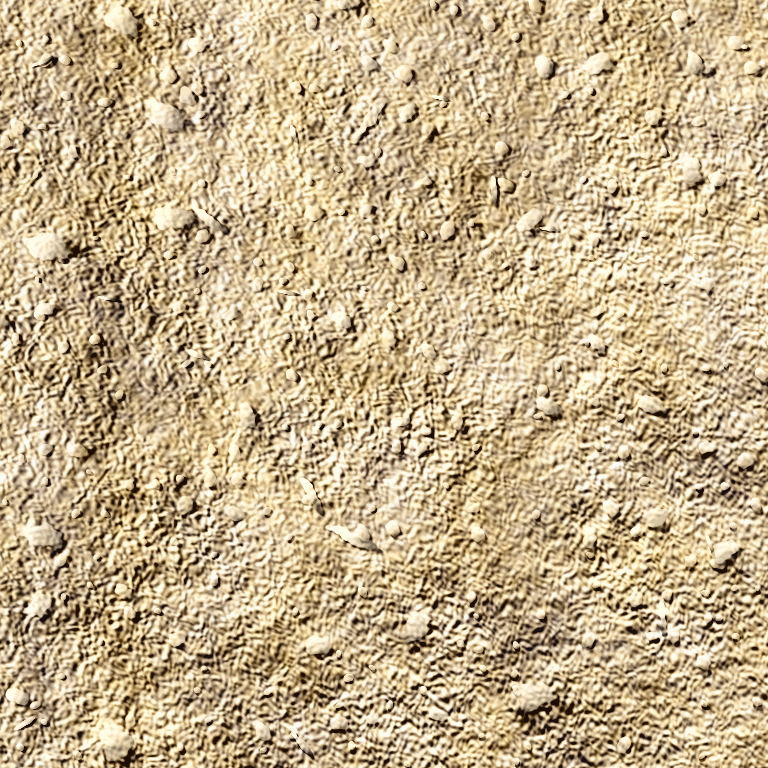
Reproduce this texture procedurally as a WebGL 1 fragment shader.

```glsl
precision highp float;

uniform vec2 u_resolution;

vec2 hash2(vec2 cell) {
  vec2 k = vec2(dot(cell, vec2(127.1, 311.7)), dot(cell, vec2(269.5, 183.3)));
  return fract(sin(k) * 43758.547);
}

vec2 gradientAt(vec2 cell) {
  float angle = 6.2832 * hash2(cell).x;
  return vec2(cos(angle), sin(angle));
}

float gradientNoise(vec2 p) {
  vec2 i = floor(p), f = fract(p);
  vec2 u = f * f * f * (f * (f * 6.0 - 15.0) + 10.0);
  vec2 e = vec2(1.0, 0.0);
  float bottom = mix(dot(gradientAt(i), f), dot(gradientAt(i + e.xy), f - e.xy), u.x);
  float top = mix(dot(gradientAt(i + e.yx), f - e.yx), dot(gradientAt(i + e.xx), f - e.xx), u.x);
  return mix(bottom, top, u.y);
}

mat2 rotation(float angle) {
  float c = cos(angle), s = sin(angle);
  return mat2(c, s, -s, c);
}

// Loose soil: clods and three finer octaves of grains, each turned
float soilHeight(vec2 p) {
  return 1.10 * gradientNoise(rotation(0.9) * p * 23.0 + 5.0)
       + 0.70 * gradientNoise(rotation(0.5) * p * 47.0)
       + 0.70 * gradientNoise(rotation(1.2) * p * 92.0 + 17.0)
       + 0.95 * gradientNoise(rotation(2.1) * p * 165.0 + 41.0);
}

// Lays lit lumps with shadows over the ground; x is tone, y is coverage
vec2 scatter(vec2 ground, vec2 p, vec2 light, float cells, float density, vec2 size, float seed) {
  float wobble = 0.5 * gradientNoise(p * 50.0 + seed) + 0.4 * gradientNoise(p * 110.0 + seed);
  float grain = ground.x;
  for (int y = -1; y <= 1; y++) {
    for (int x = -1; x <= 1; x++) {
      vec2 cell = floor(p * cells) + vec2(float(x), float(y));
      vec2 place = hash2(cell + seed);
      vec2 kind = hash2(cell + seed + 57.0);
      if (kind.x > density) continue;
      vec2 radii = size * (0.5 + 0.9 * kind.y * kind.y);
      mat2 turn = rotation(6.2832 * fract(kind.y * 17.0 + place.x));
      vec2 d = p - (cell + 0.15 + 0.7 * place) / cells;
      float body = length(turn * d / radii) + wobble;
      float shadow = length(turn * (d + light * (0.5 * radii.y + 0.002)) / radii) + wobble;
      ground.x -= 2.3 * (1.0 - smoothstep(0.7, 1.2, shadow));
      float slope = dot(d, light) / (0.7 * radii.y + 0.3 * radii.x);
      float lit = 0.9 + 1.5 * slope + 0.45 * grain;
      float cover = 1.0 - smoothstep(0.8, 1.1, body);
      ground = mix(ground, vec2(clamp(lit, -2.2, 2.2), 1.0), cover);
    }
  }
  return ground;
}

// Shadow brown to sunlit cream
vec3 soilColour(float tone) {
  vec3 c = mix(vec3(0.11, 0.05, 0.0), vec3(0.33, 0.24, 0.13), smoothstep(-2.4, -1.6, tone));
  c = mix(c, vec3(0.53, 0.43, 0.30), smoothstep(-1.6, -1.0, tone));
  c = mix(c, vec3(0.70, 0.60, 0.44), smoothstep(-1.0, -0.4, tone));
  c = mix(c, vec3(0.86, 0.76, 0.59), smoothstep(-0.4, 0.28, tone));
  c = mix(c, vec3(0.98, 0.91, 0.75), smoothstep(0.28, 1.1, tone));
  return mix(c, vec3(1.0, 0.99, 0.92), smoothstep(1.1, 2.0, tone));
}

void main() {
  vec2 p = gl_FragCoord.xy / min(u_resolution.x, u_resolution.y);

  // Light swings from the left side towards the top at lower right
  float swing = smoothstep(-0.5, 0.8, p.x - p.y + 0.3 * gradientNoise(p * 3.0));
  float angle = mix(2.75, 1.85, swing);
  vec2 light = vec2(cos(angle), sin(angle));

  // Relief of the soil, softer towards the top
  vec2 warped = p + 0.006 * vec2(gradientNoise(p * 33.0), gradientNoise(p * 33.0 + 70.0));
  float relief = soilHeight(warped - light * 0.0027) - soilHeight(warped + light * 0.0027);
  float patches = gradientNoise(p * 4.0 + 3.0) + gradientNoise(p * 11.0 + 8.0)
                + 0.8 * gradientNoise(p * 27.0 + 61.0);
  float roughness = mix(2.7, 2.1, p.y) * (1.0 + 0.6 * gradientNoise(p * 8.0 + 29.0));
  float tone = relief * roughness + 0.85 * patches + 0.4 * p.y - 0.08;

  // Crumbs, straws and pebbles
  vec2 ground = vec2(tone, 0.0);
  ground = scatter(ground, p, light, 28.0, 0.3, vec2(0.0095, 0.007), 11.0);
  ground.y *= 0.3;
  ground = scatter(ground, p, light, 9.0, 0.2, vec2(0.026, 0.005), 23.0);
  ground = scatter(ground, p, light, 8.0, 0.5, vec2(0.024, 0.015), 38.0);

  // Soil varies in warmth; stones are paler and greyer
  vec3 colour = soilColour(ground.x);
  float warmth = gradientNoise(p * 9.0 + 90.0) + gradientNoise(p * 60.0 + 33.0);
  colour += 0.07 * warmth * vec3(0.3, 0.0, -1.0);
  float grey = dot(colour, vec3(0.3, 0.59, 0.11));
  colour = mix(colour, vec3(grey) * vec3(1.06, 1.0, 0.9), 0.45 * ground.y);
  gl_FragColor = vec4(colour, 1.0);
}
```
